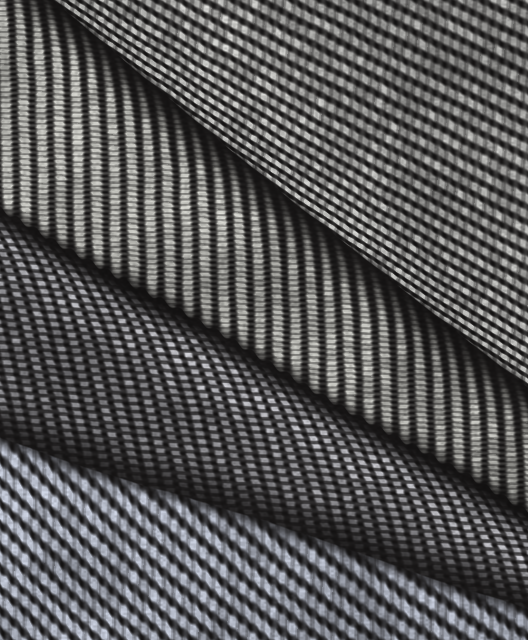
This texture is drawn by a Shadertoy shader. Its source:

```glsl
const float TAU = 6.2831853;
const vec3 GAP_COLOR = vec3(0.078, 0.072, 0.072);
const vec3 TOP_TINT = vec3(0.69, 0.69, 0.68);
const vec3 UPPER_TINT = vec3(0.68, 0.68, 0.66);
const vec3 LOWER_TINT = vec3(0.67, 0.67, 0.69);
const vec3 BOTTOM_TINT = vec3(0.65, 0.67, 0.72);
// Each fold line: height at the left edge, slope
const vec2 FOLD_A = vec2(1.072, -0.822);
const vec2 FOLD_B = vec2(0.676, -0.577);
const vec2 FOLD_C = vec2(0.316, -0.321);
// Each weave: rib spacing, stitch spacing
const vec2 TOP_PITCH = vec2(0.0265, 0.0150);
const vec2 UPPER_PITCH = vec2(0.0278, 0.0084);
const vec2 LOWER_PITCH = vec2(0.0230, 0.0125);
const vec2 BOTTOM_PITCH = vec2(0.0330, 0.0155);
// Each weave: stitch offset per rib, stitch tilt, stair step, stitch depth
const vec4 TOP_TWILL = vec4(0.50, -0.15, 0.02, 0.34);
const vec4 UPPER_TWILL = vec4(0.50, 0.15, 0.03, 0.42);
const vec4 LOWER_TWILL = vec4(0.25, 0.00, 0.03, 0.70);
const vec4 BOTTOM_TWILL = vec4(0.50, -0.10, 0.05, 0.32);
const float SCALLOP = 0.007;
const float WEAR = 0.30;
const float WEFT = 0.25;

float hash(vec2 p) {
    vec3 q = fract(vec3(p.xyx) * 0.1031);
    q += dot(q, q.yzx + 33.33);
    return fract((q.x + q.y) * q.z);
}

float noise(vec2 p) {
    vec2 i = floor(p), f = fract(p);
    f = f * f * (3.0 - 2.0 * f);
    return mix(mix(hash(i), hash(i + vec2(1, 0)), f.x),
               mix(hash(i + vec2(0, 1)), hash(i + vec2(1, 1)), f.x), f.y);
}

float wave(float x) { return 0.5 + 0.5 * cos(TAU * x); }

float foldHeight(vec2 fold, float x) { return fold.x + fold.y * x; }

// Twill: w.x counts ribs, w.y counts stitches along them
float weave(vec2 w, vec4 twill) {
    w.x += twill.z * sin(TAU * w.y);
    float rib = round(w.x);
    float phase = w.y + twill.x * rib + twill.y * (w.x - rib);
    float across = smoothstep(0.0, 0.80, wave(w.x));
    float stitch = smoothstep(0.05, 0.80, wave(phase));
    float cell = hash(vec2(rib, round(phase)) + 71.0);
    float warp = across * mix(1.0 - twill.w, 1.0, stitch);
    float weft = WEFT * (1.0 - across) * wave(w.y + 0.25);
    return warp * (1.0 - WEAR * cell) * 1.2 + weft;
}

vec3 cloth(float light, vec3 tint) {
    return mix(GAP_COLOR, tint, clamp(light, 0.0, 1.05));
}

void mainImage(out vec4 fragColor, in vec2 fragCoord) {
    vec2 p = fragCoord / iResolution.y;
    float edge = 1.2 / iResolution.y;
    p += 0.0022 * (vec2(noise(p * 22.0), noise(p * 22.0 + 40.0)) - 0.5);

    // Signed heights above the three folds
    float aboveA = p.y - foldHeight(FOLD_A, p.x) + 0.010 * sin(p.x * 3.9);
    float aboveB = p.y - foldHeight(FOLD_B, p.x) + 0.003 * sin(p.x * 15.0);
    float aboveC = p.y - foldHeight(FOLD_C, p.x) + 0.003 * sin(p.x * 11.0);

    // Top sheet: slanted ribs turn parallel to its rolled edge
    float rise = max(aboveA, 0.0);
    float roll = exp(-rise / 0.10);
    float u = p.y + 0.52 * p.x - 0.10 * roll;
    vec2 w = vec2(u / TOP_PITCH.x, p.x / TOP_PITCH.y);
    float light = pow(weave(w, TOP_TWILL), 1.0 + 0.6 * roll);
    light *= 0.86 + 0.30 * roll;
    light *= mix(0.45, 1.0, smoothstep(0.0, 0.012, rise));
    vec3 top = cloth(light, TOP_TINT);

    // Upper sheet: upright ribs bend under the top sheet's shadow
    float drop = max(-aboveA, 0.0);
    u = p.x + 0.022 * p.y + 0.020 * exp(-drop / 0.040);
    w = vec2(u, p.y) / UPPER_PITCH;
    float upperRib = wave(w.x);
    light = weave(w, UPPER_TWILL) * (1.18 - 0.36 * p.x);
    light *= smoothstep(-0.005, 0.080 + 0.090 * (1.0 - upperRib), drop);
    light *= mix(0.15, 1.0, smoothstep(-0.010, 0.045 - 0.025 * upperRib, aboveB));
    vec3 upper = cloth(light, UPPER_TINT);

    // Lower sheet: leaning ribs sink into the crease below
    float lowerEdge = aboveB + SCALLOP * (upperRib - 0.4);
    drop = max(-aboveB, 0.0);
    u = p.x + 0.24 * p.y + 0.045 * exp(-drop / 0.05);
    w = vec2(u, p.y + 0.04 * p.x) / LOWER_PITCH;
    light = weave(w, LOWER_TWILL);
    light *= 0.72 + 0.24 * exp(-pow((drop - 0.07) / 0.05, 2.0));
    light *= smoothstep(0.004, 0.050, drop);
    light *= mix(0.15, 1.0, smoothstep(0.0, 0.075, aboveC));
    vec3 lower = cloth(light, LOWER_TINT);

    // Bottom sheet: stepped diagonal ribs flatten to the right
    drop = max(-aboveC, 0.0);
    u = p.y + 1.0 * p.x - 0.22 * p.x * p.x - 0.012 * exp(-drop / 0.04);
    w = vec2(u / BOTTOM_PITCH.x, p.x / BOTTOM_PITCH.y);
    light = weave(w, BOTTOM_TWILL) * (1.08 - 0.24 * p.x);
    light *= mix(0.35, 1.0, smoothstep(0.0, 0.022, drop));
    vec3 bottom = cloth(light, BOTTOM_TINT);

    // Layer the sheets, then add uneven sheen and fibre grain
    vec3 color = mix(bottom, lower, smoothstep(-edge, edge, aboveC));
    color = mix(color, upper, smoothstep(-edge, edge, lowerEdge));
    color = mix(color, top, smoothstep(-edge, edge, aboveA));
    color *= 0.90 + 0.22 * noise(p * 9.0);
    color *= 0.89 + 0.22 * noise(p * vec2(210.0, 290.0));
    fragColor = vec4(color, 1.0);
}
```
